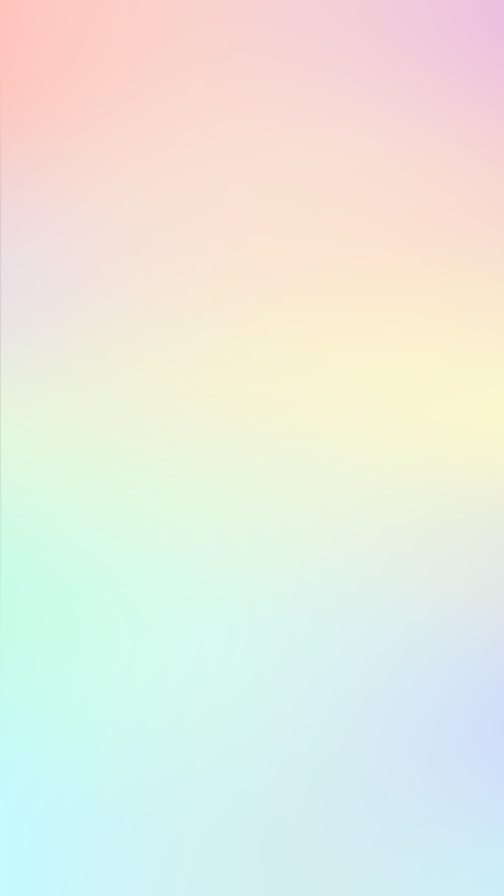
A WebGL 1 fragment shader for this background:

```glsl
precision highp float;

uniform vec2 u_resolution;

// Vertical ramps, listed from bottom to top
vec3 leftRamp(float y) {
    vec3 color = vec3(0.77, 0.98, 1.0);
    color = mix(color, vec3(0.78, 0.99, 0.91), smoothstep(0.07, 0.32, y));
    color = mix(color, vec3(0.90, 0.97, 0.87), smoothstep(0.33, 0.55, y));
    color = mix(color, vec3(0.92, 0.88, 0.90), smoothstep(0.50, 0.69, y));
    return mix(color, vec3(1.0, 0.77, 0.74), smoothstep(0.67, 0.95, y));
}

vec3 middleRamp(float y) {
    vec3 color = vec3(0.83, 0.94, 0.95);
    color = mix(color, vec3(0.85, 0.97, 0.94), smoothstep(0.05, 0.30, y));
    color = mix(color, vec3(0.91, 0.97, 0.88), smoothstep(0.28, 0.46, y));
    color = mix(color, vec3(0.97, 0.95, 0.83), smoothstep(0.42, 0.59, y));
    color = mix(color, vec3(0.98, 0.89, 0.83), smoothstep(0.57, 0.76, y));
    return mix(color, vec3(0.97, 0.82, 0.82), smoothstep(0.75, 1.02, y));
}

vec3 rightRamp(float y) {
    vec3 color = vec3(0.80, 0.94, 0.97);
    color = mix(color, vec3(0.82, 0.87, 0.98), smoothstep(-0.02, 0.19, y));
    color = mix(color, vec3(0.90, 0.92, 0.89), smoothstep(0.19, 0.40, y));
    color = mix(color, vec3(0.98, 0.97, 0.81), smoothstep(0.37, 0.54, y));
    color = mix(color, vec3(0.98, 0.92, 0.81), smoothstep(0.54, 0.67, y));
    color = mix(color, vec3(0.97, 0.85, 0.82), smoothstep(0.63, 0.79, y));
    return mix(color, vec3(0.93, 0.75, 0.88), smoothstep(0.76, 1.0, y));
}

void main() {
    vec2 uv = gl_FragCoord.xy / u_resolution;

    // Quadratic interpolation across the three ramps
    vec3 color = leftRamp(uv.y) * (1.0 - uv.x) * (1.0 - 2.0 * uv.x)
               + middleRamp(uv.y) * 4.0 * uv.x * (1.0 - uv.x)
               + rightRamp(uv.y) * uv.x * (2.0 * uv.x - 1.0);

    // Faint shaded hairline along the left border
    float border = 1.0 - smoothstep(0.0, 0.004, uv.x);
    float span = smoothstep(0.2, 0.5, uv.y) * (1.0 - smoothstep(0.75, 0.95, uv.y));
    color *= 1.0 - 0.08 * border * span;

    gl_FragColor = vec4(clamp(color, 0.0, 1.0), 1.0);
}
```
